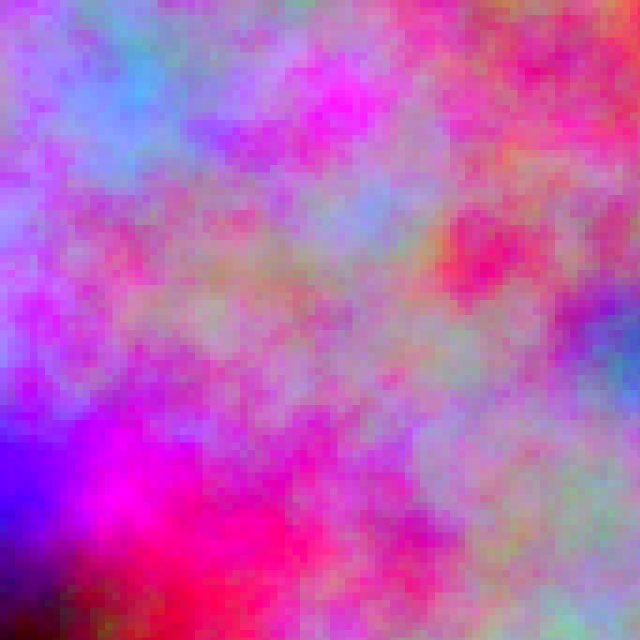
A Shadertoy shader for this texture:

```glsl
const float CELLS = 256.0 / 3.0;   // mosaic cells per canvas height
const int OCTAVES = 5;

// Unit gradient for a lattice point
vec2 latticeGradient(vec2 lattice, float seed) {
    vec3 h = fract(vec3(lattice, seed) * vec3(0.1031, 0.1030, 0.0973));
    h += dot(h, h.yzx + 33.33);
    float angle = 6.2832 * fract((h.x + h.y) * h.z);
    return vec2(cos(angle), sin(angle));
}

float gradientNoise(vec2 p, float seed) {
    vec2 i = floor(p), f = p - i;
    vec2 w = f * f * f * (f * (f * 6.0 - 15.0) + 10.0);
    vec2 e = vec2(1.0, 0.0);
    float a = dot(latticeGradient(i, seed), f);
    float b = dot(latticeGradient(i + e.xy, seed), f - e.xy);
    float c = dot(latticeGradient(i + e.yx, seed), f - e.yx);
    float d = dot(latticeGradient(i + e.xx, seed), f - e.xx);
    return mix(mix(a, b, w.x), mix(c, d, w.x), w.y);
}

float cloud(vec2 p, float frequency, float gain, float seed) {
    float sum = 0.0, amplitude = 1.0;
    for (int i = 0; i < OCTAVES; i++) {
        sum += amplitude * gradientNoise(p * frequency + seed * 1.37, seed + float(i));
        frequency *= 2.03;
        amplitude *= gain;
    }
    return sum;
}

float glow(vec2 p, vec2 centre, float radius) {
    vec2 d = (p - centre) / radius;
    return exp(-dot(d, d));
}

// Compresses values above the knee
float shoulder(float value, float knee, float slope) {
    return min(value, knee) + slope * max(value - knee, 0.0);
}

// Broad drift of colour across the canvas
vec3 colourDrift(vec2 p) {
    vec3 mauve = vec3(0.71, 0.59, 0.73);
    vec3 c = mauve;
    c += vec3(0.25, -0.62, -0.08) * glow(p, vec2(0.36, 0.20), 0.25);  // rose
    c += vec3(0.22, -0.40, -0.34) * glow(p, vec2(1.00, 1.00), 0.28);  // red corner
    c += vec3(-0.16, -0.14, 0.24) * glow(p, vec2(0.22, 0.88), 0.18);  // sky blue
    c += vec3(0.08, -0.26, 0.25) * glow(p, vec2(0.00, 0.52), 0.20);   // orchid edge
    c += vec3(-0.42, -0.45, 0.36) * glow(p, vec2(0.00, 0.25), 0.15);  // violet
    c += vec3(0.20, -0.40, 0.22) * glow(p, vec2(0.16, 0.22), 0.12);   // magenta
    c += vec3(-0.58, -0.45, -0.62) * glow(p, vec2(0.00, 0.00), 0.13); // dark corner
    c += vec3(0.02, -0.35, -0.40) * glow(p, vec2(0.20, 0.00), 0.16);  // crimson
    c += vec3(-0.36, -0.32, 0.08) * glow(p, vec2(1.00, 0.46), 0.11);  // indigo
    c += vec3(-0.06, 0.08, -0.06) * glow(p, vec2(0.95, 0.20), 0.17);  // pale green
    c += vec3(-0.06, 0.13, -0.02) * glow(p, vec2(0.28, 0.56), 0.20);  // pale middle
    c += vec3(0.28, -0.50, -0.15) * glow(p, vec2(0.72, 0.61), 0.08);  // hot patch
    c += vec3(0.20, -0.30, 0.08) * glow(p, vec2(0.53, 0.81), 0.10);   // pink patch
    return c;
}

vec3 cellColour(vec2 p) {
    // Cells are counted from the top left corner
    vec2 topLeft = vec2(0.0, 1.0);
    vec2 centre = (floor((p - topLeft) * CELLS) + 0.5) / CELLS + topLeft;
    float red = cloud(centre, 4.1, 0.69, 11.0);
    float green = cloud(centre, 4.3, 0.69, 37.0);
    float blue = cloud(centre, 3.9, 0.69, 71.0);

    // Red recedes where green rises, so pale patches stay greyish
    vec3 variation = vec3(0.16 * red - 0.15 * green, 0.44 * green, 0.28 * blue - 0.05 * green);
    vec3 c = colourDrift(centre) + variation;
    c.g = shoulder(c.g, 0.50, 0.55);
    return clamp(c, 0.0, 1.0);
}

void mainImage(out vec4 fragColor, in vec2 fragCoord) {
    // Four samples per pixel smooth the cell edges
    vec3 colour = vec3(0.0);
    for (int i = 0; i < 4; i++) {
        vec2 offset = vec2(i % 2, i / 2) * 0.5 - 0.25;
        colour += cellColour((fragCoord + offset) / iResolution.y);
    }
    fragColor = vec4(colour * 0.25, 1.0);
}
```
